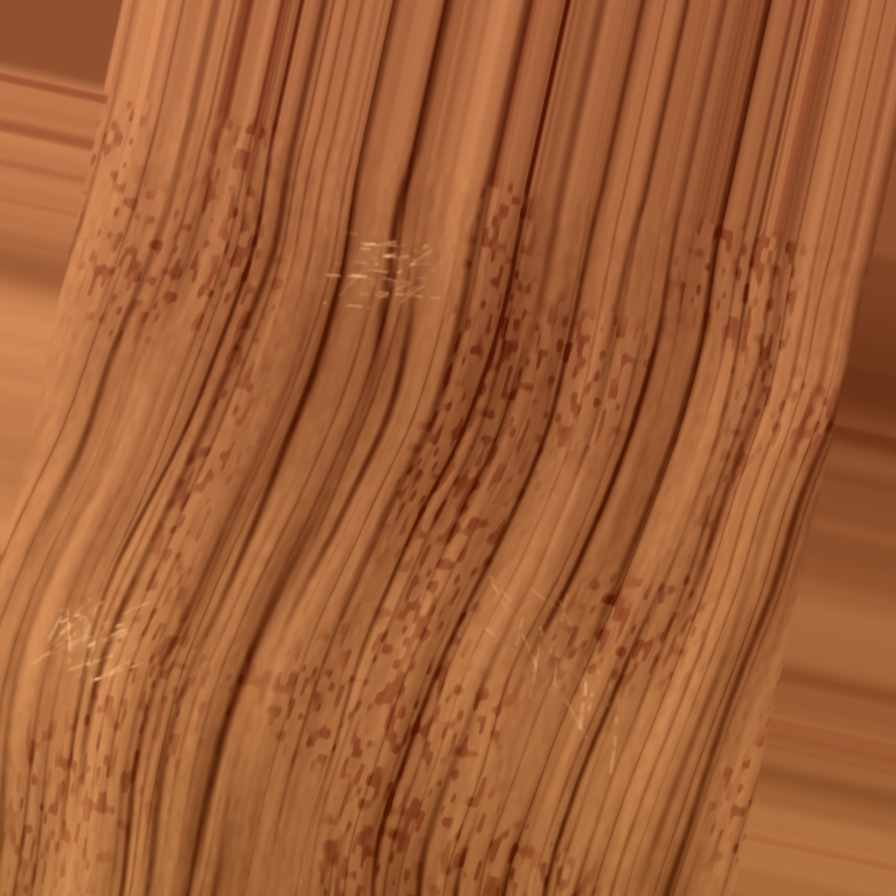
Give the GLSL for this texture, as a Shadertoy shader.

```glsl
// Tilted wooden board with wavy dark grain lines, fine fibres and pale scuffs.
// Board coordinates are clamped at its borders, so the grain there smears into
// straight streaks; tone is summed from stretched noise and jittered lines.

float hash(vec2 p) {
    vec3 q = fract(p.xyx * vec3(0.1031, 0.1030, 0.0973));
    q += dot(q, q.yzx + 33.33);
    return fract((q.x + q.y) * q.z);
}

float noise(vec2 p) {
    vec2 cell = floor(p), f = fract(p);
    f = f * f * (3.0 - 2.0 * f);
    return mix(mix(hash(cell), hash(cell + vec2(1, 0)), f.x),
               mix(hash(cell + vec2(0, 1)), hash(cell + vec2(1, 1)), f.x), f.y);
}

// Irregular lines along the grain: a dark core with a soft shoulder on one side
float grainLines(float across, float along, float density, float seed) {
    float x = across * density, dark = 0.0;
    for (int i = -1; i <= 1; i++) {
        float id = floor(x) + float(i);
        float h = hash(vec2(id, seed));
        float wobble = 0.35 * (noise(vec2(id * 5.3 + seed, along * 5.0)) - 0.5);
        float d = x - id - 0.15 - 0.7 * h - wobble;
        float width = mix(0.07, 0.15, hash(vec2(id, seed + 9.0)));
        float fade = smoothstep(0.12, 0.75, noise(vec2(id * 7.7 + seed, along * 3.5)));
        float core = exp(-d * d / (width * width));
        float shoulder = 0.38 * exp(-abs(d) * 4.5) * smoothstep(0.1, -0.1, d);
        dark = max(dark, fade * max(core, shoulder));
    }
    return dark;
}

float segmentDistance(vec2 p, vec2 a, vec2 b) {
    vec2 ab = b - a;
    return length(p - a - ab * clamp(dot(p - a, ab) / dot(ab, ab), 0.0, 1.0));
}

// A cluster of short pale strokes around a faint glow
float scuff(vec2 p, float angle, float size, vec2 drift, float seed) {
    if (length(p) > 0.2) return 0.0;
    float pale = 0.0;
    for (int i = 0; i < 24; i++) {
        vec2 id = vec2(float(i), seed);
        vec2 spread = vec2(hash(id), hash(id + 31.0)) - 0.5;
        vec2 mid = spread * size * vec2(1.7, 1.5) + drift * (hash(id + 57.0) - 0.5);
        float turn = angle + 1.3 * pow(hash(id + 73.0) * 2.0 - 1.0, 3.0);
        vec2 reach = vec2(cos(turn), sin(turn)) * size * mix(0.12, 0.6, hash(id + 91.0));
        float stroke = smoothstep(0.0032, 0.0004, segmentDistance(p, mid - reach, mid + reach));
        pale += stroke * mix(0.12, 0.45, hash(id + 113.0));
    }
    float worn = smoothstep(0.15, 0.75, noise(p * 130.0 + seed));
    float glow = 0.16 * exp(-dot(p, p) / (size * size * 0.4));
    return min(pale, 0.75) * worn + glow * worn;
}

void mainImage(out vec4 fragColor, in vec2 fragCoord) {
    vec2 uv = fragCoord / iResolution.xy;

    // Board axes, tilted about twelve degrees, and its clamped borders
    vec2 local = vec2(dot(uv, vec2(0.977, -0.212)), dot(uv, vec2(0.212, 0.977)));
    vec2 board = vec2(clamp(local.x, -0.078, 0.80), min(local.y, 0.91));
    float u = board.x, v = board.y;

    // Grain leans further through the middle and wanders a little
    float grain = u - 0.085 * smoothstep(0.1, 0.8, v)
                + 0.035 * (noise(vec2(u * 3.0, v * 3.2)) - 0.5)
                + 0.010 * (noise(vec2(u * 8.0 + 4.0, v * 8.0)) - 0.5);
    grain += 2.0;

    // Broad bands, narrow bands and fibres
    float tone = 0.69;
    tone += 0.26 * (noise(vec2(u * 3.0 + 7.0, v * 3.0)) - 0.5);
    tone += 0.40 * (noise(vec2(grain * 15.0, v * 1.4)) - 0.5);
    tone += 0.36 * (noise(vec2(grain * 46.0, v * 2.5 + 20.0)) - 0.5);
    tone += 0.22 * (noise(vec2(grain * 130.0, v * 7.0 + 40.0)) - 0.5);
    tone += 0.13 * (noise(vec2(grain * 210.0, v * 70.0)) - 0.5);
    tone += 0.14 * smoothstep(0.15, -0.08, u);

    // Growth lines, coarse and fine
    tone -= 0.80 * grainLines(grain, v, 23.0, 3.0);
    tone -= 0.34 * grainLines(grain, v, 51.0, 17.0);

    // Reddish pores gathered in patches
    float pores = smoothstep(0.52, 0.85, noise(vec2(grain * 170.0, v * 75.0 + 9.0)))
                * smoothstep(0.40, 0.75, noise(vec2(grain * 13.0, v * 7.0 + 60.0)));
    tone -= 0.38 * pores;

    // Plain corners where both directions are clamped
    float beside = max(smoothstep(-0.076, -0.080, local.x), smoothstep(0.798, 0.802, local.x));
    tone = mix(tone, 0.38, beside * smoothstep(0.895, 0.915, local.y));

    vec3 darkWood = vec3(0.42, 0.20, 0.09), lightWood = vec3(0.80, 0.52, 0.32);
    vec3 color = mix(darkWood, lightWood, clamp(tone, -0.32, 1.08));
    color += vec3(0.03, -0.01, 0.0) * pores;
    color += vec3(-0.01, 0.012, -0.018) * (0.5 - uv.y);

    // Pale scuffs
    float pale = scuff(uv - vec2(0.43, 0.70), -0.1, 0.055, vec2(0.0, 0.03), 1.0)
               + scuff(uv - vec2(0.095, 0.285), 0.3, 0.050, vec2(0.02, 0.0), 2.0) * 1.3
               + scuff(uv - vec2(0.635, 0.25), 1.35, 0.045, vec2(0.11, -0.14), 3.0) * 0.8;
    color = mix(color, vec3(0.92, 0.70, 0.48), min(pale, 0.85));

    fragColor = vec4(color, 1.0);
}
```
